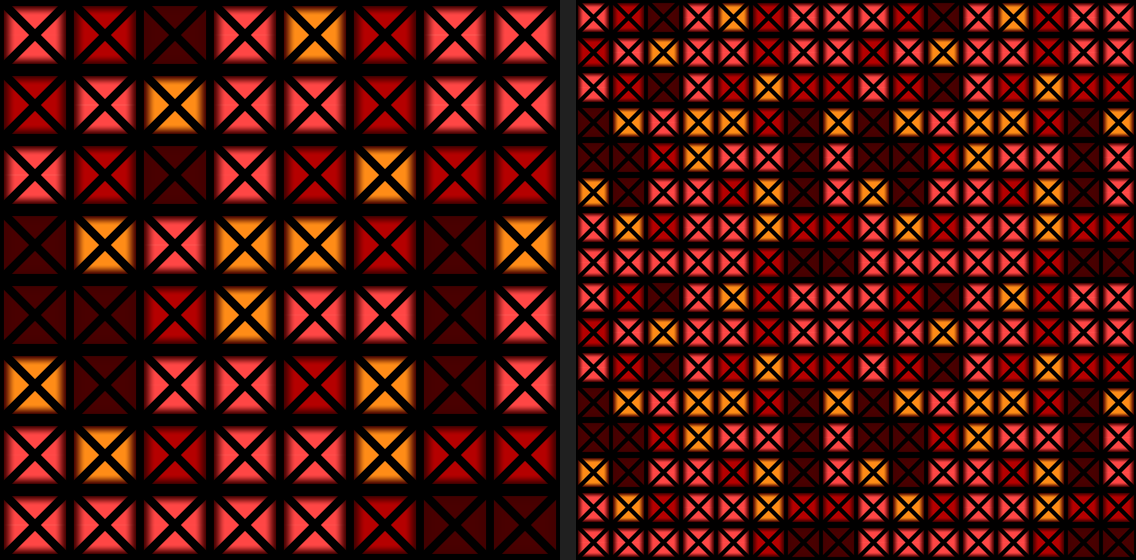
Left: one tile. Right: repeated 2 by 2.
Give the GLSL for this pattern, as a WebGL 2 fragment shader.

```glsl
#version 300 es
precision highp float;
// Lattice of glowing red, pink and orange panes, each crossed by a black X.

uniform vec2 u_resolution;
out vec4 fragColor;

const int REPEATS = 8;                          // panes across and down
const vec2 PANE_HALF = vec2(0.444, 0.413);      // half size, in cells
const float CROSS_HALF = 0.059;                 // half width of an X arm
const vec2 FADE = vec2(0.17, 0.14);             // depth of the dark rim
const float HAIRLINE_HALF = 0.004;              // faint line at mid height
const float HAIRLINE_GAIN = 0.35;
const float SEED = 3.7;

const vec3 FRAME  = vec3(0.005, 0.0, 0.0);
const vec3 RIM    = vec3(0.26, 0.0, 0.0);
const vec3 MAROON = vec3(0.285, 0.0, 0.0);
const vec3 RED    = vec3(0.71, 0.0, 0.0);
const vec3 ORANGE = vec3(1.0, 0.55, 0.09);
const vec3 PINK   = vec3(1.0, 0.275, 0.27);

// Cumulative number of panes of each colour, out of 64
const float MAROON_END = 11.0;
const float RED_END = 26.0;
const float ORANGE_END = 38.0;

float hash(vec2 p) {
    return fract(sin(dot(p + SEED, vec2(127.1, 311.7))) * 43758.5453);
}

// Coverage of a shape from its signed distance
float cover(float dist, float pixel) {
    return clamp(0.5 - dist / pixel, 0.0, 1.0);
}

// Position of a cell when all cells are sorted by hash: keeps colour shares exact
float shuffledRank(vec2 cell) {
    float own = hash(cell);
    float rank = 0.0;
    for (int y = 0; y < REPEATS; y++) {
        for (int x = 0; x < REPEATS; x++) {
            rank += hash(vec2(x, y)) < own ? 1.0 : 0.0;
        }
    }
    return rank;
}

void main() {
    float repeats = float(REPEATS);
    vec2 grid = gl_FragCoord.xy / u_resolution * repeats;
    vec2 cell = mod(floor(grid), repeats);
    vec2 p = abs(fract(grid) - 0.5);
    float pixel = repeats / min(u_resolution.x, u_resolution.y);

    // Pane colour
    float rank = shuffledRank(cell) * 64.0 / (repeats * repeats);
    vec3 glass = rank < MAROON_END ? MAROON
               : rank < RED_END ? RED
               : rank < ORANGE_END ? ORANGE : PINK;

    // Rim shading, darkest next to the frame
    vec2 inset = PANE_HALF - p;
    vec2 glow = smoothstep(vec2(-0.02), FADE, inset);
    vec3 color = mix(RIM, glass, glow.x * glow.y);

    // Uneven hairline glint on the pink panes
    if (rank >= ORANGE_END) {
        float strength = HAIRLINE_GAIN * hash(cell + 19.0);
        float glint = cover(p.y - HAIRLINE_HALF, pixel) * glow.x;
        color = mix(color, vec3(1.0, 0.75, 0.65), glint * strength);
    }

    // Frame bars and diagonal cross
    float pane = cover(-inset.x, pixel) * cover(-inset.y, pixel);
    float cross = cover(abs(p.x - p.y) * 0.7071 - CROSS_HALF, pixel);
    color = mix(FRAME, color, pane * (1.0 - cross));

    fragColor = vec4(color, 1.0);
}
```
